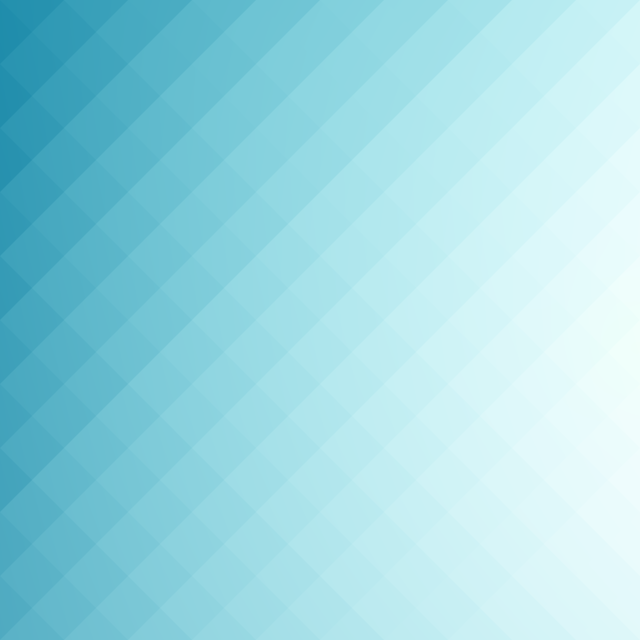
Reproduce this background procedurally as a Shadertoy shader.

```glsl
// Pale aqua lattice of diagonal facets, deep teal at the upper left fading to icy white at the right.

const float CELL = 0.1;                           // stripe spacing along each diagonal sum
const vec2 FLATNESS = vec2(0.85, 0.68);           // facet flatness across rising and falling stripes
const vec2 STRIPE_VARIATION = vec2(0.016, 0.012); // random tone change per stripe
const vec3 SHADOW_ABSORPTION = vec3(1.0, 0.56, 0.41);
const float ABSORPTION_CURVE = 1.5;
const vec3 TOP_TINT = vec3(-0.005, 0.022, 0.016);
const vec3 GLOW_TINT = vec3(0.0, 0.01, -0.012);
const vec2 GLOW_CENTER = vec2(1.0, 0.54);
const float GLOW_RADIUS = 0.1;

float hash(float n) {
    return fract(sin(n * 12.9898) * 43758.5453);
}

// Overall light level; p has its origin at the upper left.
float lightField(vec2 p) {
    float v = p.y - 0.5;
    float across = 0.22 + p.x * (1.08 - 0.36 * p.x);
    float slope = 0.21 + p.x * (0.1 - 0.24 * p.x);
    float bend = p.x * (1.2 - 0.82 * p.x);
    return across + v * slope - v * v * bend;
}

// Stripe centre in x and random tone in y, with a smooth step at the boundary.
vec2 stripe(float coord, float seed, float pixel) {
    float shifted = coord / CELL + 0.5;
    float index = floor(shifted);
    float blend = smoothstep(-pixel, pixel, shifted - index - 0.5);
    float tone = mix(hash(index + seed), hash(index + 1.0 + seed), blend);
    return vec2((index - 0.5 + blend) * CELL, tone - 0.5);
}

// Turns light into water colours: blue survives the shade longest.
vec3 aqua(float light) {
    float depth = 1.0 - clamp(light, 0.0, 1.0);
    float absorbed = pow(depth, ABSORPTION_CURVE);
    return 1.0 - SHADOW_ABSORPTION * vec3(depth, absorbed, absorbed);
}

void mainImage(out vec4 fragColor, in vec2 fragCoord) {
    vec2 p = fragCoord / iResolution.xy;
    p.y = 1.0 - p.y;
    float pixel = 1.0 / (CELL * min(iResolution.x, iResolution.y));

    // Two crossing families of stripes
    vec2 diagonal = vec2(p.x + p.y, p.x - p.y);
    vec2 rising = stripe(diagonal.x, 31.0, pixel);
    vec2 falling = stripe(diagonal.y, 67.0, pixel);

    // Flatten the light inside each facet
    vec2 facet = mix(diagonal, vec2(rising.x, falling.x), FLATNESS);
    vec2 samplePoint = 0.5 * vec2(facet.x + facet.y, facet.x - facet.y);
    float light = lightField(samplePoint);
    light += dot(STRIPE_VARIATION, vec2(rising.y, falling.y)) * (1.3 - light);

    // Colour, cooler top and soft glow at the right
    vec3 color = aqua(light);
    color += TOP_TINT * (0.5 - p.y) * (1.0 - p.x * 0.7);
    vec2 glowOffset = (p - GLOW_CENTER) / GLOW_RADIUS;
    color += GLOW_TINT * exp(-dot(glowOffset, glowOffset));

    fragColor = vec4(clamp(color, 0.0, 1.0), 1.0);
}
```
